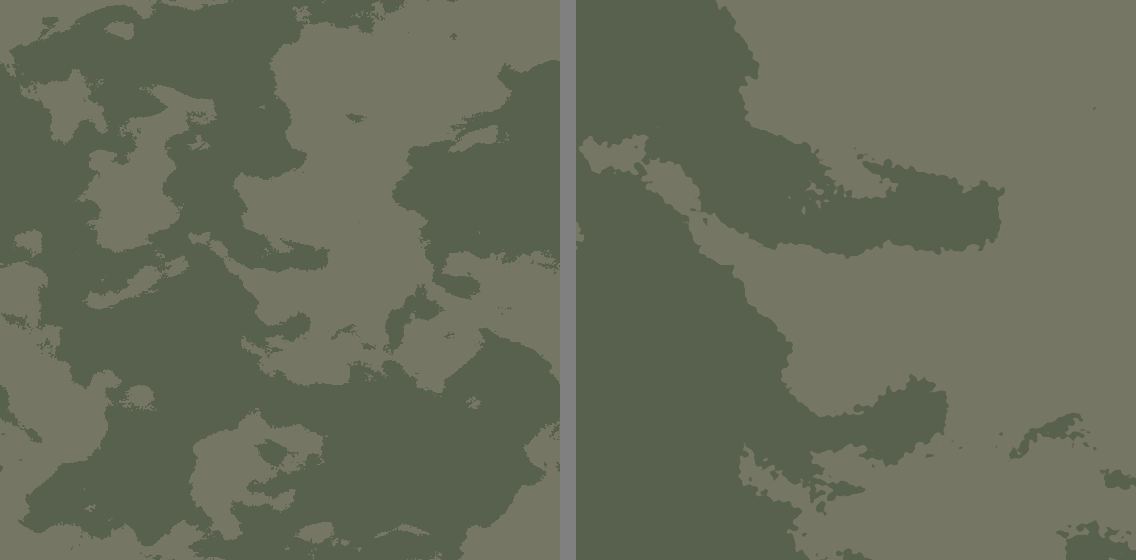
Left, the full canvas; right, a detail of the centre.
A three.js fragment shader for this pattern:

```glsl
// Two-tone camouflage: ragged khaki patches and many islets on dull green, slightly stretched sideways.
varying vec2 vUv;

const vec3 GREEN = vec3(0.345, 0.380, 0.306);
const vec3 KHAKI = vec3(0.460, 0.462, 0.388);
const vec2 MASS_CELLS = vec2(3.0, 3.0);      // large patches, cells across and up
const vec2 BAY_CELLS = vec2(6.0, 8.0);       // bays and arms of the patches
const vec2 ISLET_CELLS = vec2(19.0, 24.0);   // rounded islets and holes
const vec2 SERRATION_CELLS = vec2(220.0, 240.0);  // tiny teeth along the edges
const int MAX_OCTAVES = 6;

// Sine-free hash: two values in 0..1 per lattice point.
vec2 hash22(vec2 p) {
  vec3 q = fract(p.xyx * vec3(0.1031, 0.1030, 0.0973));
  q += dot(q, q.yzx + 33.33);
  return fract((q.xx + q.yz) * q.zy);
}

// Slope towards a lattice corner, wrapped so that the noise averages to zero.
float cornerSlope(vec2 cell, vec2 corner, vec2 f, vec2 period, float seed) {
  vec2 id = mod(cell + corner, period) + seed;
  vec2 gradient = normalize(hash22(id) * 2.0 - 0.9999);
  return dot(gradient, f - corner);
}

float gradientNoise(vec2 p, vec2 period, float seed) {
  vec2 cell = floor(p);
  vec2 f = p - cell;
  vec2 w = f * f * f * (f * (f * 6.0 - 15.0) + 10.0);
  float bottom = mix(cornerSlope(cell, vec2(0.0, 0.0), f, period, seed),
                     cornerSlope(cell, vec2(1.0, 0.0), f, period, seed), w.x);
  float top = mix(cornerSlope(cell, vec2(0.0, 1.0), f, period, seed),
                  cornerSlope(cell, vec2(1.0, 1.0), f, period, seed), w.x);
  return mix(bottom, top, w.y);
}

// Sum of octaves, each shifted so that the lattices do not line up.
float fbm(vec2 uv, vec2 cells, int octaves, float gain, float seed) {
  float sum = 0.0;
  float amplitude = 1.0;
  for (int i = 0; i < MAX_OCTAVES; i++) {
    if (i >= octaves) break;
    float layerSeed = seed + 17.0 * float(i);
    vec2 shift = hash22(vec2(layerSeed, 5.0));
    sum += amplitude * gradientNoise((uv + shift) * cells, cells, layerSeed);
    cells *= 2.0;
    amplitude *= gain;
  }
  return sum;
}

// Bends the outlines into bays and hooks.
vec2 warp(vec2 uv, vec2 cells, float strength) {
  return uv + strength * vec2(fbm(uv, cells, 2, 0.5, 211.0),
                              fbm(uv, cells, 2, 0.5, 307.0));
}

// Large masses, broken up by bays and islets and finely serrated.
float patchField(vec2 uv) {
  vec2 bent = warp(uv, MASS_CELLS * 2.0, 0.05);
  float masses = fbm(bent, MASS_CELLS, 1, 1.0, 73.0);
  float bays = fbm(bent, BAY_CELLS, 5, 0.54, 131.0);
  float islets = fbm(uv, ISLET_CELLS, 1, 1.0, 523.0);
  float serration = fbm(uv, SERRATION_CELLS, 1, 1.0, 419.0);
  return masses + 0.62 * bays + 0.27 * islets + 0.065 * serration;
}

void main() {
  const float level = 0.04;
  const float softness = 0.005;
  float khaki = smoothstep(level - softness, level + softness, patchField(vUv));
  gl_FragColor = vec4(mix(GREEN, KHAKI, khaki), 1.0);
}
```
